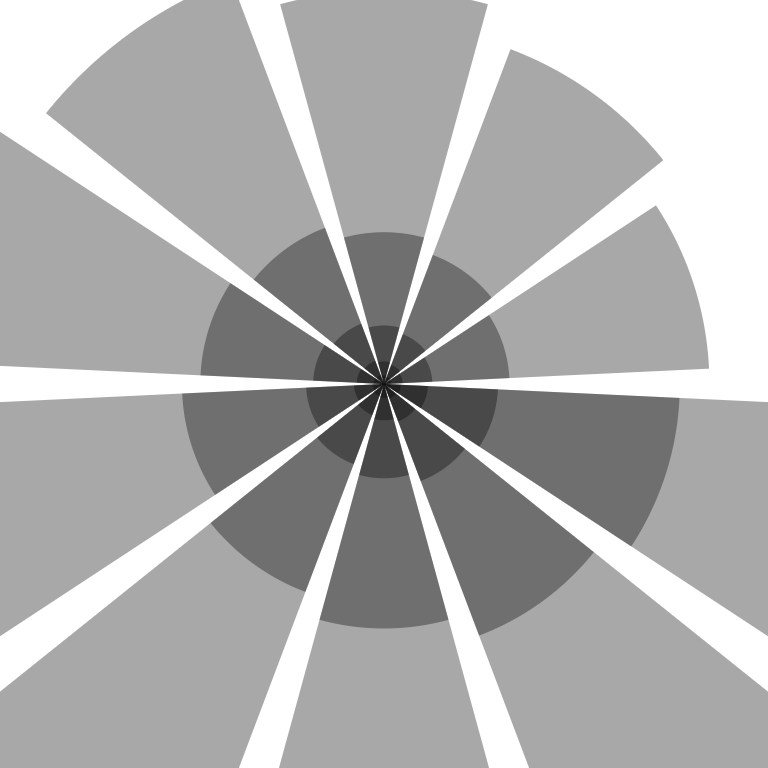
Write a WebGL 1 fragment shader that draws this background.

```glsl
precision highp float;
// Draws a white field with ten grey fan blades whose stacked rings grow in a spiral.
uniform vec2 u_resolution;

const float TAU = 6.2831853;
const float BLADES = 10.0;       // blades per turn
const float GROWTH = 1.1;        // radius ratio from one blade to the next
const float OUTER_RADIUS = 0.4237; // outermost radius of the first blade
const float GAP_SHARE = 0.15;    // share of each sector left open
const float LAYER_OPACITY = 0.34; // darkness added by each stacked layer
const int LAYERS = 8;
const vec3 PAPER = vec3(1.0);
const vec2 CENTER = vec2(0.5);

// Coverage of a half plane, positive inside, over one pixel width
float coverage(float signedDistance, float pixel) {
  return clamp(signedDistance / pixel + 0.5, 0.0, 1.0);
}

void main() {
  float scale = min(u_resolution.x, u_resolution.y);
  float pixel = 1.0 / scale;
  vec2 p = (gl_FragCoord.xy - CENTER * u_resolution) / scale;
  float r = length(p);

  // Sector number, counted counterclockwise from the right
  float sector = fract(atan(p.y, p.x + 1e-6) / TAU) * BLADES;
  float blade = floor(sector);

  // Open wedge around the nearest sector border
  float borderAngle = (sector - floor(sector + 0.5)) * TAU / BLADES;
  float across = r * sin(borderAngle);
  float halfGap = r * sin(0.5 * GAP_SHARE * TAU / BLADES);
  float gap = coverage(across + halfGap, pixel) - coverage(across - halfGap, pixel);

  // Translucent layers, each shrunk by one full turn of the spiral
  float radius = OUTER_RADIUS * pow(GROWTH, blade);
  float turnShrink = pow(GROWTH, -BLADES);
  float tone = 1.0;
  for (int i = 0; i < LAYERS; i++) {
    tone *= 1.0 - LAYER_OPACITY * coverage(radius - r, pixel) * (1.0 - gap);
    radius *= turnShrink;
  }

  gl_FragColor = vec4(PAPER * tone, 1.0);
}
```
